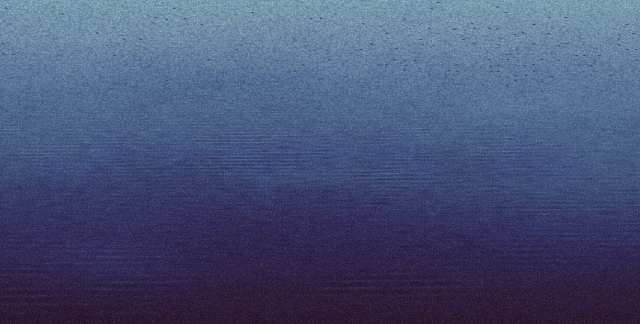
Give the GLSL for this texture, as a Shadertoy shader.

```glsl
vec2 hash2(vec2 p) {
    vec3 q = fract(vec3(p.xyx) * vec3(0.1031, 0.1030, 0.0973));
    q += dot(q, q.yzx + 33.33);
    return fract((q.xx + q.yz) * q.zy);
}

// Distance to the nearest scattered point, centred near zero
float cellular(vec2 p) {
    vec2 cell = floor(p), f = fract(p);
    float nearest = 2.0;
    for (int j = -1; j <= 1; j++)
        for (int i = -1; i <= 1; i++) {
            vec2 o = vec2(i, j);
            vec2 d = o + hash2(cell + o + 70.0) - f;
            nearest = min(nearest, dot(d, d));
        }
    return sqrt(nearest) - 0.5;
}

// Broad uneven patches from layered sines
float patches(vec2 p) {
    float sum = 0.0, amp = 0.5;
    for (int i = 0; i < 5; i++) {
        sum += amp * sin(p.x + 1.7 * sin(p.y * 0.8 + float(i))) * sin(p.y + 1.3 * sin(p.x * 0.6));
        p = mat2(1.7, 0.5, -0.4, 1.8) * p + 2.3;
        amp *= 0.65;
    }
    return sum;
}

float blob(vec2 uv, vec2 center, vec2 size) {
    vec2 d = (uv - center) / size;
    return exp(-dot(d, d));
}

vec3 waterColor(float h) {
    vec3 c = mix(vec3(0.18, 0.10, 0.19), vec3(0.185, 0.125, 0.235), smoothstep(-0.02, 0.09, h));
    c = mix(c, vec3(0.20, 0.16, 0.32), clamp((h - 0.09) / 0.145, 0.0, 1.0));
    c = mix(c, vec3(0.22, 0.23, 0.41), clamp((h - 0.235) / 0.15, 0.0, 1.0));
    c = mix(c, vec3(0.26, 0.33, 0.50), clamp((h - 0.385) / 0.15, 0.0, 1.0));
    c = mix(c, vec3(0.33, 0.44, 0.58), clamp((h - 0.535) / 0.185, 0.0, 1.0));
    c = mix(c, vec3(0.43, 0.55, 0.65), clamp((h - 0.72) / 0.18, 0.0, 1.0));
    return mix(c, vec3(0.48, 0.61, 0.68), clamp((h - 0.90) / 0.10, 0.0, 1.0));
}

// Small dark dashes, one possible per grid cell
float specks(vec2 p, float density) {
    vec2 g = p * vec2(38.0, 62.0), cell = floor(g);
    vec2 rnd = hash2(cell + 19.0);
    vec2 d = (fract(g) - 0.3 - 0.4 * rnd) / vec2(0.28, 0.18);
    d.y += 0.35 * d.x;
    float present = step(1.0 - density, hash2(cell + 153.0).x);
    return present * (1.0 - smoothstep(0.3, 1.0, length(d)));
}

void mainImage(out vec4 fragColor, in vec2 fragCoord) {
    vec2 uv = fragCoord / iResolution.xy;
    vec2 p = fragCoord / iResolution.y;

    // Large shifts of the light across the water
    float lift = 0.09 * blob(uv, vec2(0.97, 0.42), vec2(0.26, 0.20))
               + 0.11 * blob(uv, vec2(0.15, 0.19), vec2(0.12, 0.08))
               + 0.06 * blob(uv, vec2(0.84, 0.67), vec2(0.13, 0.05))
               + 0.05 * blob(uv, vec2(0.50, 0.46), vec2(0.13, 0.03))
               + 0.03 * blob(uv, vec2(0.05, 0.53), vec2(0.15, 0.10))
               - 0.05 * blob(uv, vec2(0.46, 0.29), vec2(0.20, 0.10))
               - 0.06 * blob(uv, vec2(0.34, 0.74), vec2(0.16, 0.07))
               - 0.04 * blob(uv, vec2(0.24, 0.46), vec2(0.12, 0.07))
               - 0.04 * blob(uv, vec2(0.74, 0.50), vec2(0.12, 0.04));
    lift += 0.014 * patches(p * vec2(4.0, 13.0) + 1.0);
    lift += 0.022 * patches(p * vec2(15.0, 26.0) + 9.0);
    vec3 color = waterColor(uv.y + lift);

    // Soft mottling at middle sizes
    float mottle = cellular(p * vec2(24.0, 42.0) + 5.0) + cellular(p * vec2(48.0, 74.0) + 83.0);
    color -= vec3(0.030, 0.036, 0.030) * mottle * mix(0.45, 1.0, uv.y);

    // Thin, nearly level ripples, closer together with height
    float y = p.y + 0.003 * sin(p.x * 2.3 + 0.7) + 0.0008 * sin(p.x * 9.0 + p.y * 37.0)
            + 0.0006 * sin(p.x * 21.0 - p.y * 61.0);
    float phase = 200.0 * y + 365.0 * y * y;
    float resolved = 1.0 - smoothstep(2.2, 3.2, (200.0 + 730.0 * p.y) / iResolution.y);
    float zone = blob(uv, vec2(0.48, 0.53), vec2(0.34, 0.12))
               + 0.7 * blob(uv, vec2(0.84, 0.37), vec2(0.20, 0.17))
               + 0.6 * blob(uv, vec2(0.10, 0.15), vec2(0.24, 0.13))
               + 0.6 * blob(uv, vec2(0.60, 0.11), vec2(0.12, 0.05))
               + 0.5 * blob(uv, vec2(0.05, 0.55), vec2(0.18, 0.10));
    float broken = smoothstep(-0.5, 0.6, patches(p * vec2(9.0, 40.0) + 6.0));
    float crest = exp(1.4 * (sin(phase) - 1.0)) - 0.39;
    color += vec3(0.080, 0.110, 0.100) * crest * zone * broken * resolved;

    // Long faint streaks over the middle, shorter flecks toward the top
    float streak = cellular(p * vec2(16.0, 150.0));
    float fleck = cellular(p * vec2(85.0, 135.0) + 31.0);
    color -= vec3(0.050, 0.064, 0.052) * streak * blob(uv, vec2(0.5, 0.5), vec2(1.2, 0.30));
    color -= vec3(0.110, 0.110, 0.090) * fleck * smoothstep(0.40, 0.90, uv.y);

    // Grain with a slight colour variation
    float grain = cellular(p * 215.0 + 11.0);
    float tint = cellular(p * 125.0 + 57.0);
    color += grain * mix(0.080, 0.135, uv.y);
    color += tint * vec3(0.055, 0.055, -0.035);

    // Dark specks gathered in the upper right
    float density = smoothstep(0.70, 0.82, uv.y)
                  * (0.03 + 0.22 * blob(uv, vec2(0.80, 0.82), vec2(0.20, 0.10)));
    color = mix(color, vec3(0.19, 0.25, 0.38), 0.75 * specks(p, density));

    fragColor = vec4(clamp(color, 0.0, 1.0), 1.0);
}
```
